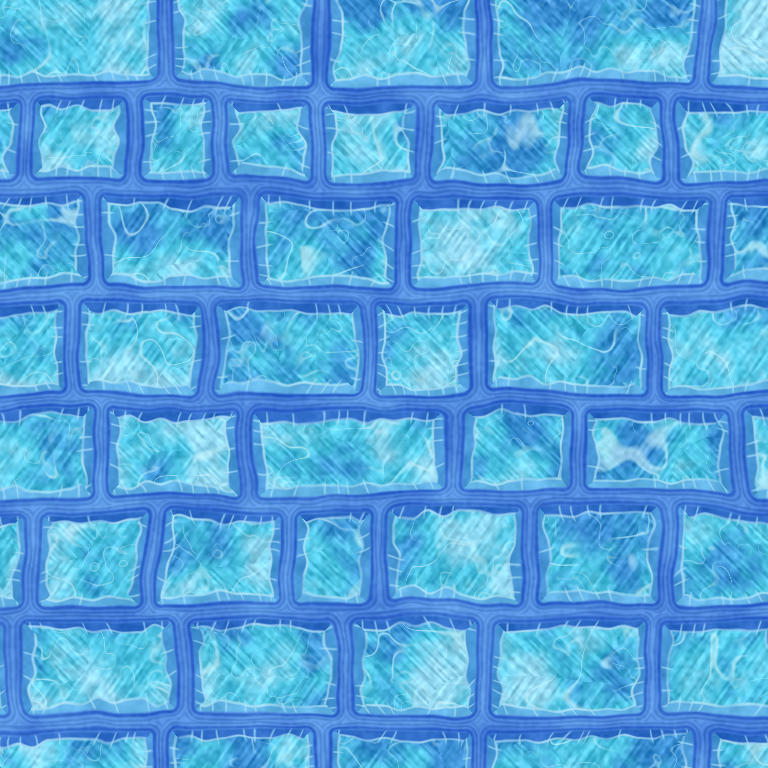
This texture is drawn by a Shadertoy shader. Its source:

```glsl
float hash(vec2 p) {
    vec3 q = fract(p.xyx * 0.1031);
    q += dot(q, q.yzx + 33.33);
    return fract((q.x + q.y) * q.z);
}

float noise(vec2 p) {
    vec2 i = floor(p), f = fract(p);
    f = f * f * (3.0 - 2.0 * f);
    return mix(mix(hash(i), hash(i + vec2(1, 0)), f.x),
               mix(hash(i + vec2(0, 1)), hash(i + vec2(1, 1)), f.x), f.y);
}

float fbm(vec2 p) {
    float sum = 0.0, amp = 0.53;
    for (int i = 0; i < 4; i++) {
        sum += amp * noise(p);
        p = mat2(1.6, 1.2, -1.2, 1.6) * p + 17.3;
        amp *= 0.5;
    }
    return sum;
}

// Soft line of the given half width
float line(float dist, float width) {
    float px = 1.0 / iResolution.y;
    return 1.0 - smoothstep(max(width - px, 0.0), width + px, abs(dist));
}

// Thin curved veins along the middle level of warped noise
float veins(vec2 p, float width) {
    p += 1.6 * vec2(noise(p * 1.3 + 5.0), noise(p * 1.3 + 31.0));
    return 1.0 - smoothstep(0.0, width, abs(noise(p) - 0.5));
}

// Horizontal position of an upright joint, uneven within its row
float joint(float i, float count, float start, int row) {
    return start + (i + 0.42 * (hash(vec2(mod(i, count), row) + 3.0) - 0.5)) / count;
}

void mainImage(out vec4 fragColor, in vec2 fragCoord) {
    vec2 uv = fragCoord / iResolution.xy;

    // Hand-laid wobble of the courses
    vec2 p = uv + 0.016 * (vec2(noise(uv * 9.0), noise(uv * 9.0 + 40.0)) - 0.5);
    p += 0.005 * (vec2(noise(uv * 32.0 + 9.0), noise(uv * 32.0 + 70.0)) - 0.5);

    // Seven courses; the last one wraps over the top edge
    float edges[8] = float[8](0.06, 0.206, 0.346, 0.477, 0.618, 0.753, 0.88, 1.06);
    float counts[7] = float[7](5.0, 6.0, 5.0, 5.0, 5.0, 7.0, 4.0);
    float starts[7] = float[7](0.03, 0.02, 0.165, 0.055, 0.117, 0.007, 0.163);
    if (p.y < edges[0]) p.y += 1.0;
    int row = 0;
    for (int i = 1; i < 7; i++) if (p.y > edges[i]) row = i;

    // Brick around this point
    float count = counts[row], left = 0.0, right = 1.0, id = 0.0;
    for (float i = -2.0; i <= count; i++) {
        float a = joint(i, count, starts[row], row);
        float b = joint(i + 1.0, count, starts[row], row);
        if (p.x >= a && p.x < b) { left = a; right = b; id = mod(i, count); }
    }
    vec2 low = vec2(left, edges[row]), high = vec2(right, edges[row + 1]);
    vec2 local = p - 0.5 * (low + high);
    vec2 q = abs(local) - 0.5 * (high - low) + 0.02;
    float d = 0.02 - length(max(q, 0.0)) - min(max(q.x, q.y), 0.0);
    float height = local.y / (high.y - low.y);
    float tone = hash(vec2(id, row) + 50.0);
    bool upright = q.x > q.y;

    // Mortar with streaks that follow the bricks
    float grain = noise(uv * 190.0);
    vec3 col = mix(vec3(0.25, 0.46, 0.82), vec3(0.37, 0.61, 0.90), noise(uv * 24.0));
    col += 0.045 * sin(d * 1000.0 + 3.0 * noise(uv * 30.0));
    col = mix(col, vec3(0.38, 0.62, 0.92), 0.6 * (1.0 - smoothstep(-0.006, 0.002, d)));
    float outline = exp(-pow((d - 0.009) / 0.0028, 2.0));
    col = mix(col, vec3(0.13, 0.34, 0.77), outline * (0.4 + 0.5 * noise(uv * 14.0 + 8.0)));

    // Bevel, dark above and pale below
    vec3 bevel = vec3(0.28, 0.59, 0.84);
    if (!upright) bevel = height > 0.0 ? vec3(0.18, 0.42, 0.78) : vec3(0.38, 0.70, 0.90);
    bevel += 0.12 * (noise(uv * 50.0) - 0.5);
    col = mix(col, bevel, smoothstep(0.010, 0.014, d));

    // Mottled ice face
    float along = upright ? p.y : p.x;
    float rim = 0.017 + 0.011 * noise(vec2(along * 48.0, tone * 60.0));
    float inside = smoothstep(rim - 0.002, rim + 0.003, d);
    float mottle = fbm(uv * 17.0 + tone * 30.0);
    float light = 0.5 + 1.5 * (mottle - 0.5) + 0.35 * (tone - 0.5) - 0.28 * height;
    vec3 face = mix(vec3(0.22, 0.55, 0.82), vec3(0.30, 0.77, 0.89), smoothstep(0.05, 0.55, light));
    face = mix(face, vec3(0.62, 0.86, 0.95), 0.85 * smoothstep(0.48, 0.95, light));

    // Fine diagonal scratches, their slant changing in patches
    float slant = noise(uv * 13.0 + 60.0) > 0.5 ? 1.0 : -0.7;
    vec2 stroke = vec2(uv.x + slant * uv.y, uv.y - slant * uv.x);
    float scratch = noise(stroke * vec2(230.0, 28.0));
    face += 0.20 * (scratch - 0.5) + 0.08 * (grain - 0.5);
    col = mix(col, face, inside);

    // White cracks over the face
    float patchy = smoothstep(0.3, 0.7, noise(uv * 22.0 + 90.0));
    float cracks = veins(uv * 20.0 + tone * 9.0, 0.045) * patchy;
    cracks = max(cracks, 0.65 * veins(uv * 38.0 + 13.0, 0.06) * (1.0 - patchy));
    col = mix(col, vec3(0.78, 0.94, 0.98), 0.65 * cracks * inside);

    // Jagged rim and the short splinters across it
    float chipped = 0.35 + 0.5 * noise(uv * 38.0 + 21.0);
    col = mix(col, vec3(0.72, 0.91, 0.97), chipped * line(d - rim, 0.0016));
    float shifted = (along + (d - rim) * 1.4 * (noise(uv * 16.0) - 0.5)) * 58.0;
    float cell = floor(shifted);
    float seed = hash(vec2(cell, float(row) * 9.0 + id));
    float splinter = line((fract(shifted) - 0.25 - 0.5 * seed) / 58.0, 0.0011);
    splinter *= step(0.4, fract(seed * 7.0)) * smoothstep(0.010, 0.015, d);
    splinter *= 1.0 - smoothstep(rim + 0.002, rim + 0.010, d);
    col = mix(col, vec3(0.66, 0.88, 0.97), 0.65 * splinter);

    col += 0.05 * (grain - 0.5);
    fragColor = vec4(clamp(col, 0.0, 1.0), 1.0);
}
```
